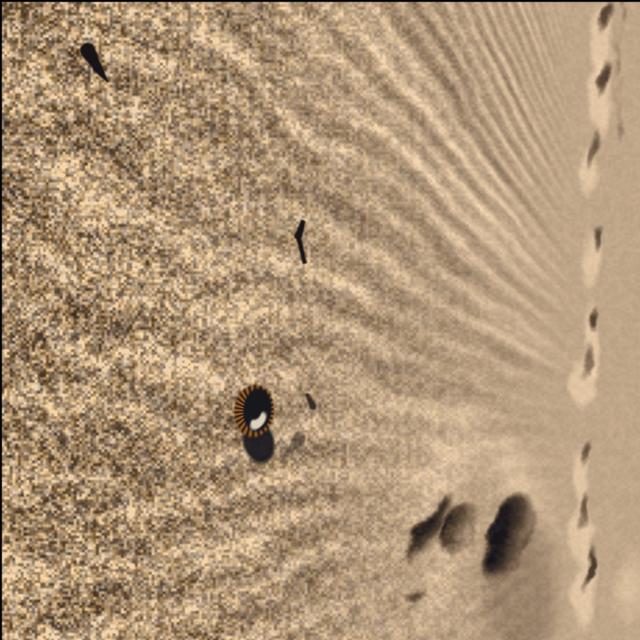
Write a WebGL 1 fragment shader that draws this texture.

```glsl
precision highp float;
uniform vec2 u_resolution;

const vec3 INK = vec3(0.09, 0.075, 0.085);
const vec3 BROWN = vec3(0.36, 0.28, 0.20);
const vec3 PALE = vec3(0.83, 0.72, 0.58);
const vec3 WARM_SHIFT = vec3(0.07, 0.01, -0.09);
const vec3 HAZE_SHIFT = vec3(0.0, 0.005, 0.02);
const vec3 RUST = vec3(0.50, 0.31, 0.15);
const vec3 GLINT = vec3(0.86, 0.82, 0.74);
const vec3 CAP_SHADE = vec3(0.09, 0.09, 0.11);
const vec2 VANISH = vec2(1.1, 0.3);
const float RIPPLES = 8.0;
const float RIPPLE_DEPTH = 0.32;
const float FINE_GRAIN = 230.0;
const float COARSE_GRAIN = 115.0;
const float EDGE = 0.0025;
const float BORDER = 0.003;
const float TRACK_STEPS = 9.0;

float hash(vec2 p) {
  return fract(sin(dot(p, vec2(127.1, 311.7))) * 43758.5453);
}

float noise(vec2 p) {
  vec2 i = floor(p), f = fract(p);
  f = f * f * (3.0 - 2.0 * f);
  return mix(mix(hash(i), hash(i + vec2(1, 0)), f.x),
             mix(hash(i + vec2(0, 1)), hash(i + vec2(1, 1)), f.x), f.y);
}

float fbm(vec2 p) {
  float sum = 0.0, amp = 0.5;
  for (int i = 0; i < 4; i++) {
    sum += amp * noise(p);
    p = p * 2.03 + 17.3;
    amp *= 0.5;
  }
  return sum / 0.9375;
}

vec2 turn(vec2 p, float a) {
  return vec2(cos(a) * p.x + sin(a) * p.y, cos(a) * p.y - sin(a) * p.x);
}

float ellipse(vec2 p, vec2 r, float soft) {
  float d = (length(p / r) - 1.0) * min(r.x, r.y);
  return 1.0 - smoothstep(-soft, soft, d);
}

// Line whose radius runs from ra to rb
float taper(vec2 p, vec2 a, vec2 b, float ra, float rb) {
  vec2 ab = b - a;
  float h = clamp(dot(p - a, ab) / dot(ab, ab), 0.0, 1.0);
  return 1.0 - smoothstep(-EDGE, EDGE, length(p - a - ab * h) - mix(ra, rb, h));
}

// Hollow with a hard shadow on its left wall, fading to the right
float hollow(vec2 p, vec2 r, float a) {
  vec2 q = turn(p, a);
  return ellipse(q, r, 0.005) * (1.0 - 0.75 * smoothstep(-0.6, 0.7, q.x / r.x));
}

// Wind ripples fanning out from the vanishing point, with blotches along them
float rippleTone(vec2 p) {
  float slope = (p.y - VANISH.y) / (VANISH.x - p.x);
  float phase = slope * RIPPLES + 1.7 * fbm(p * 6.0);
  float crest = pow(0.5 + 0.5 * sin(6.2832 * phase), 1.4) - 0.42;
  float fade = 1.0 - smoothstep(0.76, 0.92, p.x);
  float calm = smoothstep(0.45, 0.6, p.x) * (1.0 - smoothstep(0.2, 0.5, p.y));
  float patches = fbm(vec2(slope * 14.0, p.x * 6.0)) - 0.5;
  return fade * (1.0 - 0.75 * calm) * (RIPPLE_DEPTH * crest * (0.5 + fbm(p * 9.0)) + 0.6 * patches);
}

float grainTone(vec2 p) {
  float fine = noise(p * FINE_GRAIN) - 0.5;
  float coarse = noise(turn(p, 0.6) * COARSE_GRAIN + 9.0) - 0.5;
  return 1.15 * fine + 0.75 * coarse;
}

// Far row of footprints: lit rims and small shadows
float trackTone(vec2 p) {
  float tone = 0.0;
  for (float i = 0.0; i < TRACK_STEPS; i++) {
    float r = hash(vec2(i, 4.7)), s = hash(vec2(i, 8.3));
    vec2 c = vec2(0.905 + 0.035 * i / TRACK_STEPS + 0.02 * (r - 0.5), (i + 0.2 + 0.5 * s) / TRACK_STEPS);
    tone += 0.27 * ellipse(p - c, vec2(0.011 + 0.008 * s, 0.03 + 0.03 * r), 0.006);
    tone -= (0.6 + 0.7 * r) * ellipse(turn(p - c - vec2(0.006, 0.035), -0.15), vec2(0.006, 0.013 + 0.012 * s), 0.004);
    vec2 far = vec2(0.968 + 0.012 * (s - 0.5), 0.8 + 0.025 * i);
    tone -= 0.4 * r * ellipse(p - far, vec2(0.004, 0.011), 0.004);
  }
  return tone;
}

// Near footprints: raised rims, trampled floor and deep shadows
float printTone(vec2 p) {
  float tone = 0.22 * ellipse(turn(p - vec2(0.69, 0.26), -0.5), vec2(0.035, 0.09), 0.03);
  tone += 0.2 * ellipse(turn(p - vec2(0.81, 0.25), 0.6), vec2(0.025, 0.07), 0.02);
  tone += 0.2 * ellipse(turn(p - vec2(0.69, 0.1), -0.3), vec2(0.022, 0.08), 0.015);
  tone += 0.2 * ellipse(p - vec2(0.985, 0.08), vec2(0.02, 0.04), 0.015);
  tone -= 0.3 * ellipse(p - vec2(0.81, 0.07), vec2(0.055, 0.12), 0.025);
  tone -= 1.4 * hollow(p - vec2(0.675, 0.178), vec2(0.017, 0.054), -0.55);
  tone -= 1.1 * hollow(p - vec2(0.715, 0.175), vec2(0.028, 0.04), -0.5);
  tone -= 1.4 * hollow(p - vec2(0.795, 0.16), vec2(0.033, 0.067), -0.4);
  tone -= 0.7 * ellipse(p - vec2(0.648, 0.073), vec2(0.014, 0.007), 0.005);
  return tone;
}

vec3 drawCap(vec3 col, vec2 p) {
  col = mix(col, CAP_SHADE, 0.93 * ellipse(turn(p - vec2(0.404, 0.31), 0.25), vec2(0.024, 0.034), 0.004));
  vec2 q = turn(p - vec2(0.397, 0.358), -0.1);
  float ribs = 0.5 + 0.5 * sin(26.0 * atan(q.y, q.x));
  col = mix(col, RUST * (0.4 + 0.8 * ribs), ellipse(q, vec2(0.031, 0.041), EDGE));
  q -= vec2(0.005, 0.002);
  col = mix(col, CAP_SHADE, ellipse(q, vec2(0.022, 0.034), EDGE));
  float glint = ellipse(turn(q - vec2(0.003, -0.017), -0.6), vec2(0.009, 0.016), EDGE)
              * (1.0 - ellipse(q - vec2(-0.005, 0.0), vec2(0.012, 0.016), EDGE));
  return mix(col, GLINT, glint);
}

float debris(vec2 p) {
  float m = taper(p, vec2(0.138, 0.921), vec2(0.152, 0.893), 0.012, 0.007);
  m = max(m, taper(p, vec2(0.152, 0.893), vec2(0.168, 0.873), 0.008, 0.002));
  m = max(m, taper(p, vec2(0.472, 0.652), vec2(0.465, 0.630), 0.004, 0.006));
  m = max(m, taper(p, vec2(0.465, 0.630), vec2(0.476, 0.590), 0.004, 0.003));
  m = max(m, 0.8 * taper(p, vec2(0.481, 0.384), vec2(0.488, 0.364), 0.003, 0.005));
  return max(m, 0.4 * taper(p, vec2(0.47, 0.315), vec2(0.448, 0.288), 0.009, 0.003));
}

void main() {
  vec2 p = gl_FragCoord.xy / u_resolution;
  vec2 wobble = vec2(fbm(p * 28.0), fbm(p * 28.0 + 50.0)) - 0.5;
  vec2 rough = p + 0.022 * wobble;
  float distant = smoothstep(0.05, 0.92, p.x);
  float grainAmount = mix(1.0, 0.08, distant);

  // Sand
  float tone = mix(0.64, 0.83, distant) + rippleTone(p);
  tone += grainAmount * grainTone(p) + trackTone(rough) + printTone(rough);
  vec3 col = mix(BROWN, PALE, clamp(tone, 0.0, 1.25));
  col = mix(col, INK, clamp(-1.3 * tone, 0.0, 1.0));
  col += WARM_SHIFT * grainAmount * (noise(p * 140.0 + 31.0) - 0.4);
  col += HAZE_SHIFT * distant;

  // Objects
  col = mix(col, INK, debris(p + 0.008 * wobble));
  col = drawCap(col, p);

  // Dark left and top border
  float inside = smoothstep(0.0, BORDER, min(p.x, 1.0 - p.y) - 0.5 * BORDER);
  gl_FragColor = vec4(col * inside, 1.0);
}
```
